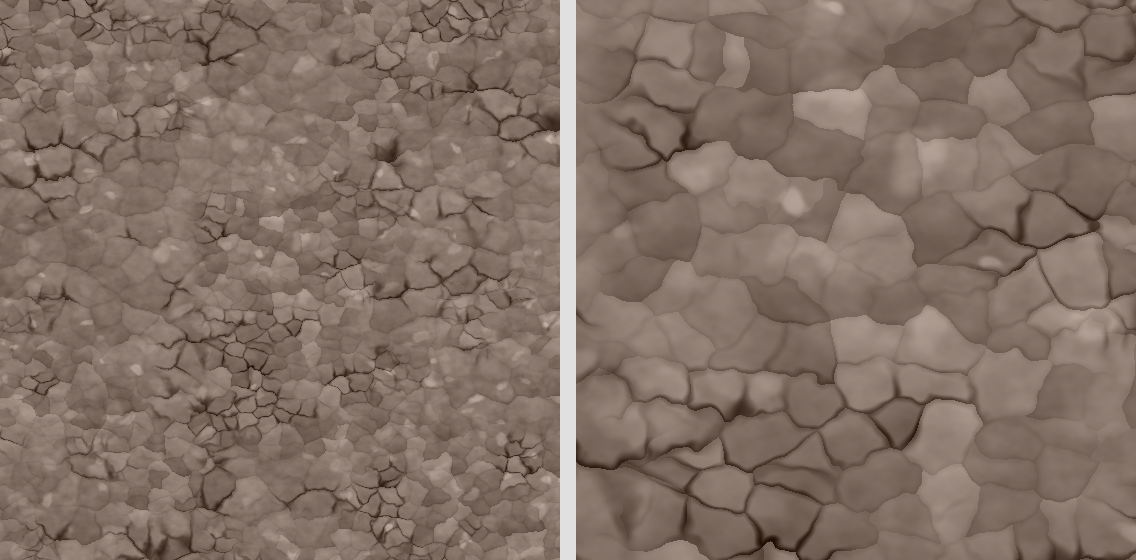
Left, the full canvas; right, a detail of the centre.
This texture is drawn by a WebGL 2 fragment shader. Its source:

```glsl
#version 300 es
precision highp float;

uniform vec2 u_resolution;
out vec4 fragColor;

float hash(vec2 p, float seed) {
    return fract(sin(dot(p, vec2(127.1, 311.7)) + seed * 74.7) * 43758.5453);
}

vec2 hash2(vec2 p, float seed) {
    return vec2(hash(p, seed), hash(p, seed + 1.3));
}

float noise(vec2 p, float seed) {
    vec2 i = floor(p);
    vec2 f = fract(p);
    f = f * f * (3.0 - 2.0 * f);
    float low = mix(hash(i, seed), hash(i + vec2(1, 0), seed), f.x);
    float high = mix(hash(i + vec2(0, 1), seed), hash(i + vec2(1, 1), seed), f.x);
    return mix(low, high, f.y);
}

float fbm(vec2 p, float seed) {
    float sum = 0.0;
    float amp = 0.5;
    for (int i = 0; i < 3; i++) {
        sum += amp * noise(p, seed + float(i));
        p = mat2(1.6, 1.2, -1.2, 1.6) * p;
        amp *= 0.5;
    }
    return sum / 0.875;
}

// Packed grain: x = gap to the neighbour, y = random tone, z = height above its centre
vec3 packedGrain(vec2 p, float seed) {
    vec2 cell = floor(p);
    float nearest = 9.0;
    float second = 9.0;
    vec2 grain = vec2(0.0);
    for (int y = -1; y <= 1; y++) {
        for (int x = -1; x <= 1; x++) {
            vec2 id = cell + vec2(x, y);
            vec2 offset = p - id - hash2(id, seed);
            float d = length(offset);
            if (d < nearest) {
                second = nearest;
                nearest = d;
                grain = vec2(hash(id, seed + 5.0), offset.y);
            } else {
                second = min(second, d);
            }
        }
    }
    return vec3(second - nearest, grain);
}

// Tone of a packed layer: per-grain shade, lit top, soft rims and dark crevices
float packedTone(vec2 p, float contrast, float crevice, float seed) {
    vec3 grain = packedGrain(p, seed);
    float rim = 1.0 - smoothstep(0.0, 0.24, grain.x);
    float underside = smoothstep(0.35, -0.35, grain.z);
    float tone = contrast * (grain.y - 0.5) + 0.05 * grain.z;
    return tone - rim * (0.035 + crevice * (0.35 + 0.65 * underside));
}

// Sparse loose grains with soft outlines; returns the strongest coverage
float looseGrains(vec2 p, float density, float size, float seed) {
    vec2 cell = floor(p);
    float cover = 0.0;
    for (int y = -1; y <= 1; y++) {
        for (int x = -1; x <= 1; x++) {
            vec2 id = cell + vec2(x, y);
            vec2 offset = p - id - hash2(id, seed);
            float angle = 6.2832 * hash(id, seed + 3.0);
            vec2 axis = vec2(cos(angle), sin(angle));
            vec2 local = vec2(dot(offset, axis), dot(offset, vec2(-axis.y, axis.x)));
            float radius = size * mix(0.6, 1.2, hash(id, seed + 4.0));
            float d = length(local * vec2(0.8, 1.2)) - radius;
            float present = step(hash(id, seed + 6.0), density);
            float strength = mix(0.4, 1.0, hash(id, seed + 7.0));
            cover = max(cover, present * strength * (1.0 - smoothstep(-0.14, 0.1, d)));
        }
    }
    return cover;
}

void main() {
    vec2 uv = gl_FragCoord.xy / u_resolution.y;

    // Ragged outlines, slightly flattened grains
    vec2 wobble = vec2(fbm(uv * 40.0, 11.0), fbm(uv * 40.0, 17.0)) - 0.5;
    vec2 p = (uv + 0.022 * wobble) * vec2(0.88, 1.12);

    // Coarse and fine packing alternate in patches
    float creviceMask = smoothstep(0.52, 0.8, noise(uv * vec2(13.0, 19.0), 23.0));
    float fineShare = smoothstep(0.38, 0.62, fbm(uv * 7.0, 29.0) + 0.12 * (0.5 - uv.y));
    float coarse = packedTone(p * 19.0, 0.09, 0.24 * creviceMask, 31.0);
    float fine = packedTone(p * 34.0, 0.15, 0.24 * creviceMask, 41.0);
    float tone = mix(coarse, fine, fineShare);

    // Pale loose grains and rare glints
    tone += 0.085 * looseGrains(p * 24.0, 0.2, 0.36, 53.0);
    tone += 0.15 * looseGrains(p * 36.0, 0.045, 0.34, 61.0);
    tone += 0.16 * looseGrains(p * 48.0, 0.012, 0.32, 71.0);

    // Fine mottling and broad unevenness
    tone += 0.12 * (fbm(uv * vec2(60.0, 80.0), 83.0) - 0.5);
    tone += 0.04 * (fbm(uv * 4.0, 97.0) - 0.5);

    vec3 stone = vec3(0.526, 0.456, 0.415);
    fragColor = vec4(clamp(stone + tone, 0.0, 1.0), 1.0);
}
```
